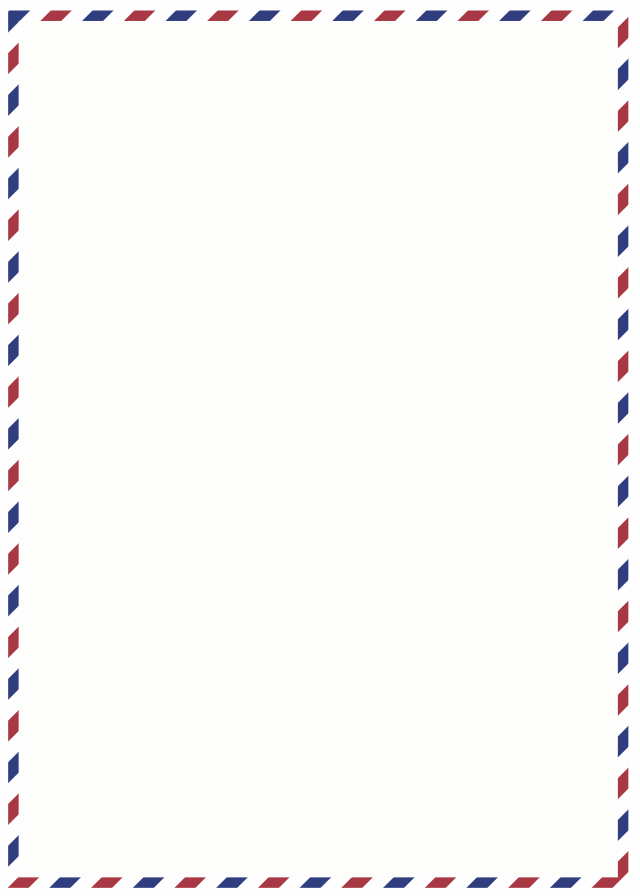
A WebGL 2 fragment shader for this background:

```glsl
#version 300 es
precision highp float;

#define MARGIN_LOW vec2(0.0091, 0.0117)   // left, top
#define MARGIN_HIGH vec2(0.0130, 0.0091)  // right, bottom
#define BAND_WIDTH 0.0117
#define STRIPE_STEP 0.04655
#define STRIPE_START 0.0219
#define STRIPE_FILL 0.5035
#define PAPER vec3(0.992, 0.992, 0.984)
#define MARGIN_WHITE vec3(0.998)
#define BLUE vec3(0.190, 0.245, 0.500)
#define RED vec3(0.660, 0.225, 0.265)

uniform vec2 u_resolution;
out vec4 fragColor;

// Signed distance to a box given by two corners
float boxDistance(vec2 p, vec2 low, vec2 high) {
    vec2 d = max(low - p, p - high);
    return length(max(d, 0.0)) + min(max(d.x, d.y), 0.0);
}

// Pixel coverage of a shape from its signed distance
float coverage(float dist, float pixel) {
    return clamp(0.5 - dist / pixel, 0.0, 1.0);
}

void main() {
    // Height is one unit, y runs downward from the top edge
    float pixel = 1.0 / u_resolution.y;
    vec2 p = gl_FragCoord.xy * pixel;
    p.y = 1.0 - p.y;
    vec2 size = vec2(u_resolution.x * pixel, 1.0);

    // Hollow frame around the sheet
    float outerDist = boxDistance(p, MARGIN_LOW, size - MARGIN_HIGH);
    float innerDist = boxDistance(p, MARGIN_LOW + BAND_WIDTH, size - MARGIN_HIGH - BAND_WIDTH);
    float sheet = coverage(innerDist, pixel);
    float frame = coverage(outerDist, pixel) * (1.0 - sheet);

    // Diagonal stripes, each cell centred on its stripe
    float along = (p.x + p.y - STRIPE_START) / STRIPE_STEP + 0.5 - 0.5 * STRIPE_FILL;
    float fromCentre = abs(fract(along) - 0.5);
    float stripeDist = (fromCentre - 0.5 * STRIPE_FILL) * STRIPE_STEP * inversesqrt(2.0);
    float stripe = coverage(stripeDist, pixel);

    // Blue and red take turns
    vec3 ink = mod(floor(along), 2.0) < 0.5 ? BLUE : RED;
    vec3 color = mix(MARGIN_WHITE, PAPER, sheet);
    color = mix(color, ink, frame * stripe);
    fragColor = vec4(color, 1.0);
}
```
